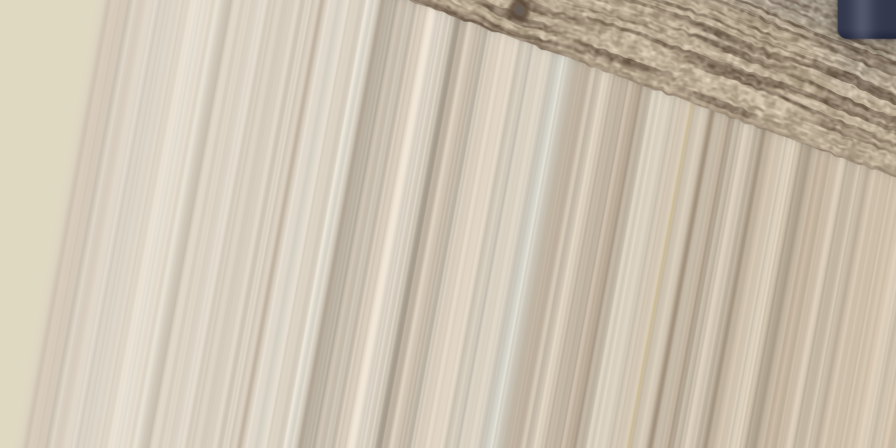
Reproduce this background procedurally as a Shadertoy shader.

```glsl
// Slanted beige stripes beside a cream margin, under a weathered plank with a dark peg.

// Lengths are in canvas heights
const float LEAN = 0.185;                    // stripe shift in x per unit of y
const float MARGIN = 0.035;                  // stripe coordinate of the cream border
const float BAND_GAIN = 0.8;                 // contrast of the broad bands
const float STREAK_GAIN = 0.062;             // contrast of the fine streaks
const vec2 PLANK_START = vec2(0.911, 1.0);   // where the plank edge meets the top
const vec2 PLANK_DIR = vec2(0.940, -0.342);
const vec2 KNOT = vec2(1.159, 0.977);
const vec2 PEG_CENTER = vec2(1.99, 1.03);
const vec2 PEG_HALF = vec2(0.12, 0.117);

const vec3 CREAM = vec3(0.88, 0.85, 0.76);
const vec3 BEIGE = vec3(0.855, 0.82, 0.765);
const vec3 TAN = vec3(0.79, 0.735, 0.655);
const vec3 UMBER = vec3(0.50, 0.43, 0.35);
const vec3 IVORY = vec3(0.955, 0.94, 0.89);
const vec3 COOL = vec3(0.83, 0.84, 0.81);
const vec3 OCHRE = vec3(0.78, 0.70, 0.48);
const vec3 WOOD_LIGHT = vec3(0.74, 0.68, 0.59);
const vec3 WOOD_DARK = vec3(0.35, 0.28, 0.22);
const vec3 WOOD_GREY = vec3(0.57, 0.54, 0.50);
const vec3 NAVY = vec3(0.20, 0.22, 0.30);

// Broad bands: centre, half width, strength
const vec3 DARK_BANDS[15] = vec3[15](
    vec3(0.075, 0.030, 0.14), vec3(0.325, 0.010, 0.22), vec3(0.534, 0.008, 0.45),
    vec3(0.672, 0.012, 0.42), vec3(0.725, 0.040, 0.22), vec3(0.848, 0.014, 0.42),
    vec3(0.900, 0.020, 0.26), vec3(1.150, 0.026, 0.30), vec3(1.215, 0.030, 0.16),
    vec3(1.275, 0.018, 0.42), vec3(1.452, 0.008, 0.85), vec3(1.485, 0.022, 0.30),
    vec3(1.575, 0.010, 0.50), vec3(1.680, 0.016, 0.40), vec3(1.830, 0.045, 0.12));
const vec3 LIGHT_BANDS[8] = vec3[8](
    vec3(0.255, 0.045, 0.35), vec3(0.300, 0.008, 0.75), vec3(0.575, 0.025, 0.25),
    vec3(0.640, 0.014, 0.60), vec3(1.020, 0.045, 0.12), vec3(1.350, 0.045, 0.15),
    vec3(1.535, 0.018, 0.30), vec3(1.630, 0.015, 0.30));

float hash(vec2 p) {
    vec3 q = fract(p.xyx * vec3(0.1031, 0.1030, 0.0973));
    q += dot(q, q.yzx + 33.33);
    return fract((q.x + q.y) * q.z);
}

float noise(vec2 p) {
    vec2 i = floor(p), f = fract(p);
    f = f * f * (3.0 - 2.0 * f);
    return mix(mix(hash(i), hash(i + vec2(1, 0)), f.x),
               mix(hash(i + vec2(0, 1)), hash(i + vec2(1, 1)), f.x), f.y);
}

float band(float s, float center, float width) {
    float d = (s - center) / width;
    return exp(-d * d);
}

vec3 stripes(float s) {
    vec3 color = mix(BEIGE, TAN, smoothstep(0.6, 1.9, s));
    for (int i = 0; i < 15; i++) {
        vec3 b = DARK_BANDS[i];
        color = mix(color, UMBER, BAND_GAIN * b.z * band(s, b.x, b.y));
    }
    for (int i = 0; i < 8; i++) {
        vec3 b = LIGHT_BANDS[i];
        color = mix(color, IVORY, BAND_GAIN * b.z * band(s, b.x, b.y));
    }
    color = mix(color, COOL, 0.5 * band(s, 1.085, 0.035));
    color = mix(color, OCHRE, 0.5 * band(s, 1.402, 0.004));

    // Fine streaks in octaves, with a slight warm and cool drift
    float streak = 0.0, frequency = 40.0;
    for (int i = 0; i < 4; i++) {
        streak += STREAK_GAIN * (noise(vec2(s * frequency, float(i) * 7.0)) - 0.5);
        frequency *= 1.75;
    }
    float tint = noise(vec2(s * 45.0, 51.0)) - 0.5;
    color += streak * mix(0.6, 1.2, smoothstep(0.2, 0.9, s));
    color += tint * vec3(0.015, -0.004, -0.015);
    return mix(CREAM, color, smoothstep(MARGIN - 0.012, MARGIN + 0.03, s));
}

vec3 plank(vec2 p, float u, float v) {
    // Grain rows, gently bent by layered sines and pushed around the knot
    vec2 k = p - KNOT;
    float knot = length(k * vec2(1.0, 0.9));
    float row = v + 0.008 * sin(u * 5.0 + v * 9.0) + 0.0025 * sin(u * 17.0 - v * 30.0);
    row += 0.0006 * sin(u * 61.0 + v * 40.0) - 0.5 * k.y * exp(-knot * knot / 0.003);
    float grain = noise(vec2(u * 4.0, row * 110.0));
    float fibre = noise(vec2(u * 45.0, row * 180.0));
    float speckle = noise(vec2(u * 110.0, v * 130.0) + 40.0);
    float patches = noise(vec2(u * 6.0, v * 14.0) + 20.0);

    vec3 color = mix(WOOD_LIGHT, WOOD_GREY, 0.7 * smoothstep(0.12, 0.34, v + 0.12 * (patches - 0.5)));
    color = mix(color, WOOD_DARK, 0.75 * smoothstep(0.5, 0.8, grain) * (0.45 + 0.55 * patches));
    color += 0.17 * (fibre - 0.5) + 0.15 * (speckle - 0.5) + 0.06 * (patches - 0.5);
    color = mix(color, WOOD_DARK, 0.35 * exp(-max(v, 0.0) * 90.0));
    color = mix(color, WOOD_DARK, 0.8 * smoothstep(0.030, 0.016, knot));
    return mix(color, WOOD_GREY * 0.7, smoothstep(0.014, 0.005, knot));
}

float roundedBox(vec2 p, vec2 halfSize, float radius) {
    vec2 q = abs(p) - halfSize + radius;
    return length(max(q, 0.0)) + min(max(q.x, q.y), 0.0) - radius;
}

void mainImage(out vec4 fragColor, in vec2 fragCoord) {
    vec2 p = fragCoord / iResolution.y;
    float px = 1.0 / iResolution.y;
    vec3 color = stripes(p.x - LEAN * p.y);

    // Plank with a slightly ragged lower edge and a soft shadow
    vec2 d = p - PLANK_START;
    float u = dot(d, PLANK_DIR);
    float v = dot(d, vec2(-PLANK_DIR.y, PLANK_DIR.x));
    v += 0.005 * (noise(vec2(u * 60.0, 3.0)) - 0.5);
    color *= 1.0 - 0.06 * exp(-max(-v, 0.0) * 120.0);
    color = mix(color, plank(p, u, v), smoothstep(-px, px, v));

    // Dark peg, lit along its side
    float peg = roundedBox(p - PEG_CENTER, PEG_HALF, 0.022);
    color *= 1.0 - 0.3 * exp(-max(peg, 0.0) * 90.0);
    vec3 metal = NAVY + 0.12 * band(p.x, 1.925, 0.025) - 0.07 * smoothstep(0.94, 0.91, p.y);
    color = mix(color, metal, smoothstep(px, -px, peg));

    fragColor = vec4(clamp(color, 0.0, 1.0), 1.0);
}
```
